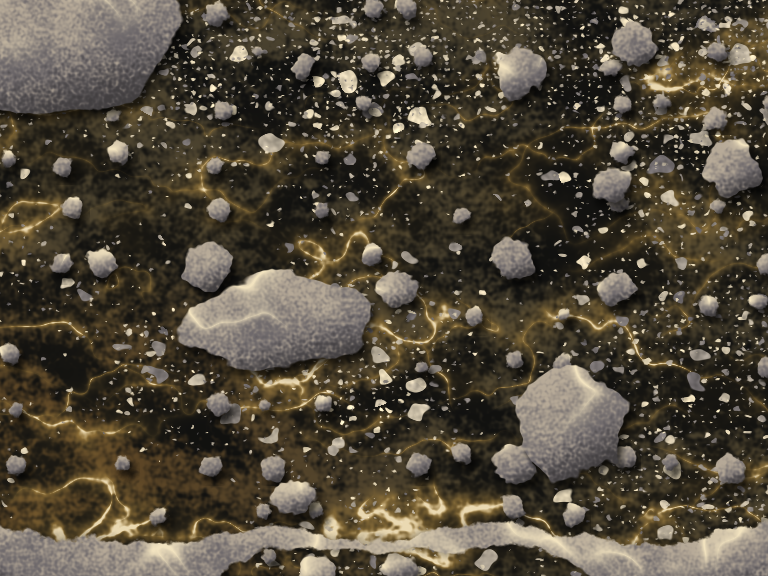
A WebGL 1 fragment shader for this texture:

```glsl
precision highp float;
// Pale stones and flakes on a dark stream bed, crossed by golden ripples of sunlight.
uniform vec2 u_resolution;

const vec3 GREY = vec3(0.43, 0.41, 0.42);
const vec3 PALE = vec3(0.71, 0.66, 0.59);
const vec3 CREAM = vec3(0.95, 0.89, 0.75);

vec2 hash2(vec2 p) {
  p = vec2(dot(p, vec2(127.1, 311.7)), dot(p, vec2(269.5, 183.3)));
  return fract(sin(p) * 43758.55);
}

float cornerSlope(vec2 cell, vec2 offset) {
  return dot(hash2(cell) * 2.0 - 1.0, offset);
}

float gradientNoise(vec2 p) {
  vec2 i = floor(p), f = fract(p), u = f * f * (3.0 - 2.0 * f);
  vec2 e = vec2(1.0, 0.0);
  float low = mix(cornerSlope(i, f), cornerSlope(i + e, f - e), u.x);
  float high = mix(cornerSlope(i + e.yx, f - e.yx), cornerSlope(i + 1.0, f - 1.0), u.x);
  return 1.2 * mix(low, high, u.y);
}

float fbm(vec2 p) {
  float sum = 0.0, amp = 0.6;
  for (int i = 0; i < 5; i++) {
    sum += amp * gradientNoise(p);
    p = mat2(1.6, 1.2, -1.2, 1.6) * p + 7.3;
    amp *= 0.55;
  }
  return sum;
}

vec2 wobble(vec2 p) {
  return vec2(gradientNoise(p), gradientNoise(p + 31.7));
}

float cover(float d, float soft) {
  return 1.0 - smoothstep(-soft, soft, d);
}

// Thin, broken filaments of refracted light, stretched sideways
float caustic(vec2 p, float seed) {
  vec2 q = p * vec2(2.2, 5.5) + seed + 0.5 * wobble(p * 7.0 + seed) + 0.15 * wobble(p * 22.0);
  float n = abs(gradientNoise(q) - 0.06);
  float strength = smoothstep(-0.15, 0.3, gradientNoise(p * vec2(3.0, 6.0) + seed * 3.0));
  return strength * (exp(-n * 42.0) + 0.22 * exp(-n * 9.0));
}

// Sandy stone surface, lit from the upper left
vec3 stoneColor(vec2 p, vec2 offset) {
  float lit = dot(offset, vec2(-0.35, 0.75));
  float grain = gradientNoise(p * 170.0) + 0.6 * gradientNoise(p * 85.0);
  float tone = 0.45 + 0.4 * lit + 0.5 * fbm(p * 10.0) + 0.4 * grain;
  vec3 col = mix(GREY, PALE, smoothstep(0.1, 0.9, tone));
  col *= mix(0.6, 1.0, smoothstep(-0.9, -0.2, lit + 0.3 * grain));
  float ripple = abs(gradientNoise(p * vec2(8.0, 9.0) + 0.5 * wobble(p * 14.0)) - 0.1);
  float glow = exp(-ripple * 13.0) * smoothstep(-0.3, 0.5, lit);
  return mix(col, CREAM, min(glow * 1.1, 1.0));
}

float stoneShape(vec2 offset, vec2 size, float turn, float seed) {
  float c = cos(turn), s = sin(turn);
  vec2 q = mat2(c, -s, s, c) * offset / size;
  float r = length(q) + 0.4 * gradientNoise(q * 1.3 + seed) + 0.12 * gradientNoise(q * 4.0 + seed);
  return (r - 1.0) * min(size.x, size.y);
}

vec3 layStone(vec3 col, vec2 p, vec2 offset, vec2 size, float turn, float seed) {
  float d = stoneShape(offset, size, turn, seed) + 0.003 * gradientNoise(p * 90.0);
  float shadow = stoneShape(offset - vec2(0.008, -0.012), size, turn, seed);
  col *= 1.0 - 0.7 * cover(shadow, 0.014);
  return mix(col, stoneColor(p, offset / size), cover(d, 0.002));
}

void main() {
  vec2 p = gl_FragCoord.xy / u_resolution.y;

  // Dark, gritty bed, rustier towards the lower left
  float grit = gradientNoise(p * 55.0) + 0.8 * gradientNoise(p * 125.0);
  float mud = fbm(p * vec2(4.5, 8.0) + 0.6 * wobble(p * 5.0)) + 0.4 * grit;
  float rust = (1.0 - smoothstep(0.1, 0.9, p.x)) * (1.0 - smoothstep(0.25, 0.65, p.y));
  vec3 brown = mix(vec3(0.28, 0.25, 0.18), vec3(0.40, 0.28, 0.13), rust * 0.7);
  vec3 col = mix(vec3(0.065, 0.065, 0.06), brown, smoothstep(-0.25, 0.45, mud + 0.1 * rust));

  // Golden light on the bed
  float light = caustic(p, 2.4) + caustic(p, 13.7) + 0.7 * caustic(p * 1.5, 41.2);
  light *= mix(1.1, 0.6, p.y) * (1.0 + 0.5 * grit);
  col = mix(col, vec3(0.62, 0.49, 0.24), clamp(light, 0.0, 1.0));
  col = mix(col, CREAM, 0.9 * smoothstep(0.65, 1.2, light));

  // Torn pale patches and loose flakes, crowded at the top and right
  float crowd = smoothstep(0.5, 1.0, p.y) * 0.7 + smoothstep(0.85, 1.3, p.x) * 0.4;
  float patchy = fbm(p * 13.0 + 5.0) - 0.52 + 0.24 * crowd;
  col = mix(col, mix(GREY, CREAM, smoothstep(0.0, 0.25, patchy + 0.1 * grit)), smoothstep(0.0, 0.04, patchy));
  float density = 0.16 + 0.35 * crowd + 0.45 * gradientNoise(p * 4.0);
  for (int i = 0; i < 4; i++) {
    float scale = 16.0 * pow(1.75, float(i));
    vec2 g = p * scale * vec2(1.0, 1.2) + float(i) * 17.3;
    g += 0.35 * wobble(g * 1.9);
    vec2 place = hash2(floor(g)), kind = hash2(floor(g) + 50.0);
    float d = length(fract(g) - 0.5 - 0.4 * (place - 0.5)) - mix(0.08, 0.3, kind.x * kind.x);
    vec3 flake = mix(GREY, CREAM, place.x) * (1.0 + 0.25 * grit);
    col = mix(col, flake, cover(d, scale * 0.0016) * step(kind.y, density));
  }

  // Scattered pebbles, small to medium
  for (int i = 0; i < 2; i++) {
    float scale = 11.5 - 6.0 * float(i);
    vec2 g = p * scale + float(i) * 9.4 + 3.2;
    vec2 place = hash2(floor(g)), kind = hash2(floor(g) + 70.0);
    vec2 offset = (fract(g) - 0.5 - 0.36 * (place - 0.5)) / scale;
    vec2 size = mix(0.11, 0.26, kind.x) / scale * vec2(1.0, 0.75 + 0.3 * place.x);
    if (kind.y < 0.36) col = layStone(col, p, offset, size, place.y * 3.0, kind.x * 40.0);
  }

  // Three boulders
  col = layStone(col, p, p - vec2(0.08, 0.94), vec2(0.25, 0.14), 0.15, 3.1);
  col = layStone(col, p, p - vec2(0.48, 0.44), vec2(0.155, 0.085), 0.12, 8.6);
  col = layStone(col, p, p - vec2(0.995, 0.27), vec2(0.085, 0.095), 0.5, 5.7);

  // Pale ledge along the lower edge, thinner in the middle
  float top = 0.085 + 0.06 * gradientNoise(vec2(p.x * 5.0, 2.5)) + 0.03 * fbm(p * 17.0);
  float gap = smoothstep(0.25, 0.5, p.x) * (1.0 - smoothstep(0.95, 1.1, p.x));
  float ledge = max(p.y - top, mix(-0.05, 0.045, gap) + 0.03 * fbm(p * 14.0) - p.y);
  col *= 1.0 - 0.5 * cover(ledge, 0.02);
  vec3 ledgeColor = stoneColor(p, vec2(0.0, (p.y - top) * 14.0 + 0.7));
  col = mix(col, ledgeColor, cover(ledge, 0.003));

  gl_FragColor = vec4(clamp(col, 0.0, 1.0), 1.0);
}
```
